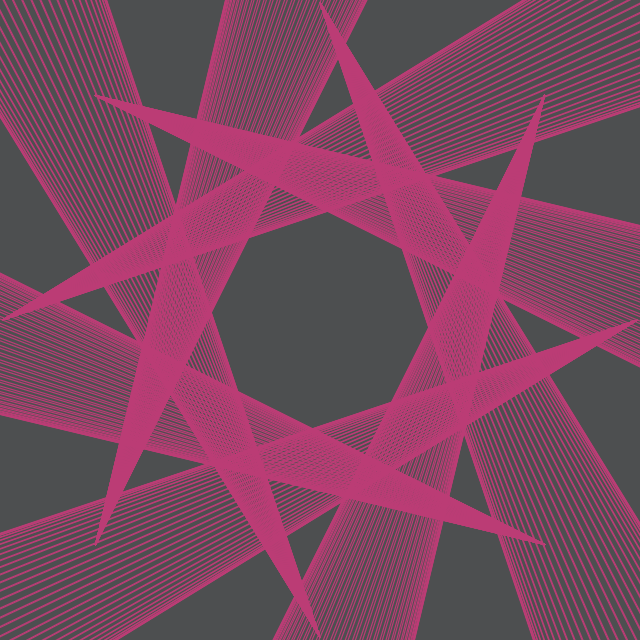
Write a Shadertoy shader that draws this background.

```glsl
const float TAU = 6.2831853;
const vec3 SLATE = vec3(0.302, 0.310, 0.314);
const vec3 MAGENTA = vec3(0.735, 0.235, 0.460);

const int FAN_COUNT = 8;
const int RAY_COUNT = 60;
const float APEX_RADIUS = 0.496;
const float FAN_TILT = 0.437;     // turn away from the centre
const float FAN_SPREAD = 0.114;   // half opening angle
const float RAY_WIDTH = 0.0018;

vec2 polar(float angle) {
    return vec2(cos(angle), sin(angle));
}

float cross2(vec2 a, vec2 b) {
    return a.x * b.y - a.y * b.x;
}

// Box-filtered coverage of a thin line at distance d
float lineCoverage(float d, float width, float pixel) {
    float covered = 0.5 * (width + pixel) - d;
    return clamp(covered / pixel, 0.0, min(1.0, width / pixel));
}

// Share of background left visible by one fan of rays.
// Cosine spacing crowds the rays at both sides; phase offsets the
// outward and returning sweeps against each other.
float fanGaps(vec2 fromApex, vec2 axis, float phase, float pixel) {
    float along = dot(fromApex, axis);
    float across = cross2(axis, fromApex);
    float reach = along * tan(FAN_SPREAD) + RAY_WIDTH + 2.0 * pixel;
    if (along < -pixel || abs(across) > reach) return 1.0;

    float gaps = 1.0;
    for (int i = 0; i < RAY_COUNT; i++) {
        float sweep = TAU * (float(i) + phase) / float(RAY_COUNT);
        vec2 ray = polar(FAN_SPREAD * cos(sweep));
        float d = abs(across * ray.x - along * ray.y);
        gaps *= 1.0 - lineCoverage(d, RAY_WIDTH, pixel);
    }
    return gaps;
}

void mainImage(out vec4 fragColor, in vec2 fragCoord) {
    float size = min(iResolution.x, iResolution.y);
    vec2 p = (fragCoord - 0.5 * iResolution.xy) / size;
    float pixel = 1.0 / size;

    // Eight fans on a ring, each aimed past the centre
    float gaps = 1.0;
    for (int i = 0; i < FAN_COUNT; i++) {
        float angle = TAU * float(i) / float(FAN_COUNT);
        vec2 apex = APEX_RADIUS * polar(angle);
        vec2 axis = -polar(angle + FAN_TILT);
        float phase = i % 2 == 0 ? 0.05 : 0.19;
        gaps *= fanGaps(p - apex, axis, phase, pixel);
    }

    fragColor = vec4(mix(MAGENTA, SLATE, gaps), 1.0);
}
```
